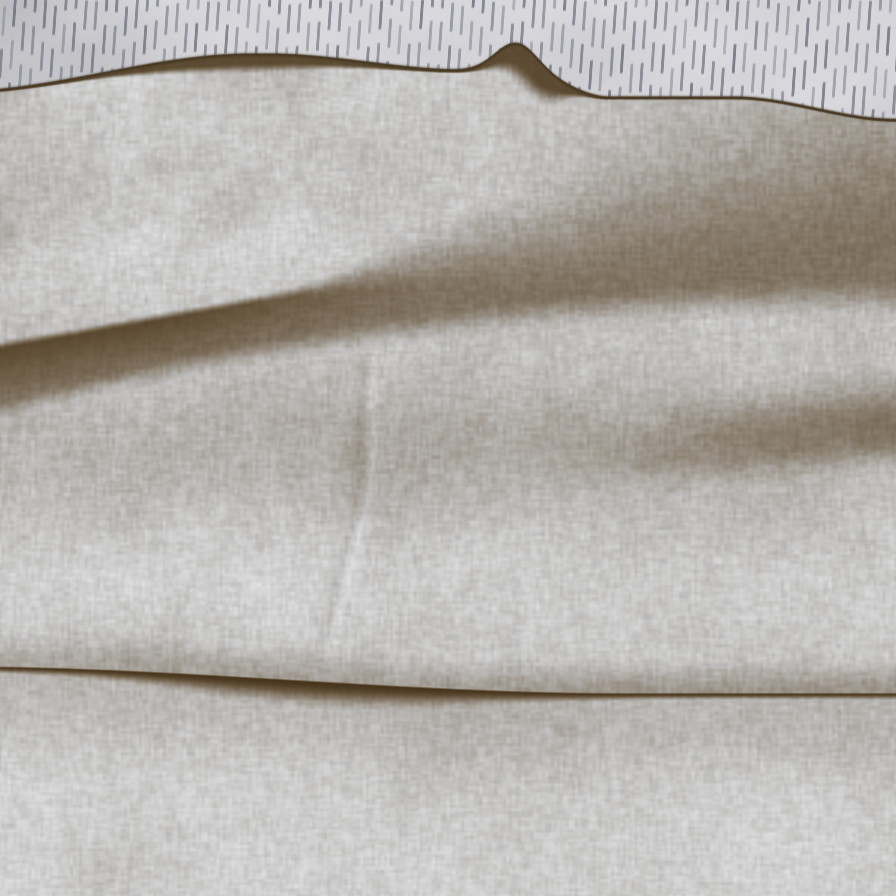
Give the GLSL for this texture, as a Shadertoy shader.

```glsl
float hash(vec2 p) {
    p = fract(p * vec2(0.1031, 0.1137));
    p += dot(p, p.yx + 33.3);
    return fract((p.x + p.y) * p.x * 17.0);
}

float noise(vec2 p) {
    vec2 i = floor(p), f = fract(p);
    f = f * f * (3.0 - 2.0 * f);
    return mix(mix(hash(i), hash(i + vec2(1, 0)), f.x),
               mix(hash(i + vec2(0, 1)), hash(i + vec2(1, 1)), f.x), f.y);
}

float fbm(vec2 p) {
    float sum = 0.0, amp = 0.5;
    for (int i = 0; i < 4; i++) {
        sum += amp * (noise(p) - 0.5);
        p = mat2(0.8, 0.6, -0.6, 0.8) * p * 2.0 + 7.3;
        amp *= 0.5;
    }
    return sum;
}

float bump(float x, float center, float width) {
    float d = (x - center) / width;
    return exp(-d * d);
}

// Heights are measured downward from the top of the canvas
float hemLine(float x) {
    return 0.102 - 0.042 * smoothstep(-0.05, 0.28, x) + 0.018 * smoothstep(0.3, 0.52, x)
         + 0.03 * smoothstep(0.58, 0.68, x) - 0.03 * bump(x, 0.575, 0.032)
         + 0.025 * smoothstep(0.82, 1.0, x);
}

// Warm linen tint: shadows turn brown, lights stay neutral
vec3 linenTint(float light) {
    float warmth = 1.0 - smoothstep(0.33, 0.84, light);
    return vec3(light) - vec3(0.0, 0.07, 0.165) * warmth;
}

float weave(vec2 p) {
    float warp = noise(p * vec2(300, 75)) - 0.5;
    float weft = noise(p * vec2(80, 290) + 19.0) - 0.5;
    float grain = noise(p * 190.0 + 41.0) - 0.5;
    return 0.055 * warp + 0.05 * weft + 0.045 * grain;
}

float linenLight(vec2 p) {
    float x = p.x, y = p.y;
    // Upper panel and broad swells of the cloth
    float light = 0.765 - 0.08 * smoothstep(0.5, 1.0, x) * (1.0 - smoothstep(0.2, 0.36, y));
    light += 0.03 * bump(y, 0.325 - 0.18 * x, 0.04) * (1.0 - smoothstep(0.2, 0.5, x));
    light -= 0.085 * bump(y, 0.5, 0.075) * (0.65 + 0.35 * bump(x, 0.55, 0.3));
    light += 0.035 * bump(y, 0.655, 0.06);
    // Slanted wrinkles at the upper left
    float slant = fbm(vec2(x * 13.0 + y * 11.0, y * 9.0 - x * 5.0));
    light += 0.16 * slant * (1.0 - smoothstep(0.25, 0.55, x)) * (1.0 - smoothstep(0.24, 0.34, y));
    light += 0.08 * fbm(p * vec2(7, 11) + 3.0) + 0.05 * fbm(p * 28.0);
    // Long shadow under the upper fold, soft toward the right
    float top = 0.385 - 0.18 * x;
    float bottom = 0.459 - 0.26 * x + 0.135 * x * x;
    float penumbra = mix(0.006, 0.13, smoothstep(0.28, 0.75, x));
    float softness = mix(0.012, 0.028, x);
    float shade = smoothstep(top - penumbra, top + 0.003 + 0.5 * penumbra, y)
                * (1.0 - smoothstep(bottom - softness, bottom + softness, y));
    float depth = clamp((y - top) / (bottom - top), 0.0, 1.0);
    float dark = mix(mix(0.34, 0.52, depth), 0.5, smoothstep(0.15, 0.55, x));
    light = mix(light, dark, shade);
    // Dip entering from the right
    float dip = y + 0.1 * (x - 1.0);
    light -= 0.23 * smoothstep(0.5, 1.05, x) * smoothstep(0.4, 0.47, dip)
           * (1.0 - smoothstep(0.482, 0.53, dip));
    // Vertical pressed crease
    float crease = x - 0.412 + 0.045 * smoothstep(0.5, 0.75, y);
    float creaseSpan = smoothstep(0.38, 0.43, y) * (1.0 - smoothstep(0.68, 0.75, y));
    light += creaseSpan * (0.05 * bump(crease, 0.004, 0.006) - 0.045 * bump(crease, -0.008, 0.009));
    // Rounded lip of the lower fold, then the panel beneath it
    float below = y - 0.744 - 0.03 * smoothstep(-0.05, 0.7, x);
    light -= 0.17 * smoothstep(-0.045, 0.0, below) * (0.6 + 0.4 * x);
    float panel = 0.715 + 0.08 * smoothstep(0.02, 0.14, below) + 0.09 * fbm(p * vec2(8, 6) + 11.0);
    float gap = 0.008 + 0.025 * bump(x, 0.36, 0.2);
    panel = mix(0.27, panel, smoothstep(0.0, gap, below));
    return mix(light, panel, smoothstep(-0.0015, 0.0015, below));
}

// Crisp sheet with staggered vertical dashes
vec3 sheetColor(vec2 p) {
    vec2 cell = vec2(p.x * 88.0 + p.y * 6.0, p.y * 21.0);
    float column = floor(cell.x);
    cell.y += 0.5 * mod(floor(column / 2.0), 2.0) + 0.25 * hash(vec2(column, 5.0));
    vec2 d = abs(fract(cell) - 0.5);
    float aa = 88.0 / iResolution.x;
    float dash = (1.0 - smoothstep(0.13 - 0.4 * aa, 0.13 + 0.6 * aa, d.x))
               * (1.0 - smoothstep(0.3, 0.38, d.y));
    dash *= 0.45 + 0.55 * hash(vec2(column, floor(cell.y)));
    float light = 0.83 + 0.09 * fbm(p * vec2(9, 14)) - 0.07 * bump(p.x, 0.0, 0.16);
    return mix(vec3(light, light, light + 0.02), vec3(0.43, 0.44, 0.49), 0.85 * dash);
}

void mainImage(out vec4 fragColor, in vec2 fragCoord) {
    vec2 p = fragCoord / iResolution.xy;
    p.y = 1.0 - p.y;
    float pixel = 1.0 / iResolution.y;
    float below = p.y - hemLine(p.x);
    // Shadow pockets beneath the hem
    float light = linenLight(p);
    float pocket = 0.003 + 0.016 * bump(p.x, 0.27, 0.13) + 0.042 * bump(p.x, 0.592, 0.038);
    light = mix(0.36, light, smoothstep(0.55 * pocket, 1.25 * pocket, below));
    light += weave(p) * smoothstep(0.2, 0.7, light);
    // Sheet and its thin dark rim
    vec3 color = mix(linenTint(light), sheetColor(p), 1.0 - smoothstep(-pixel, pixel, below));
    color = mix(color, vec3(0.25, 0.2, 0.12), 0.75 * bump(below, 0.001, 0.0022));
    fragColor = vec4(clamp(color, 0.0, 1.0), 1.0);
}
```
